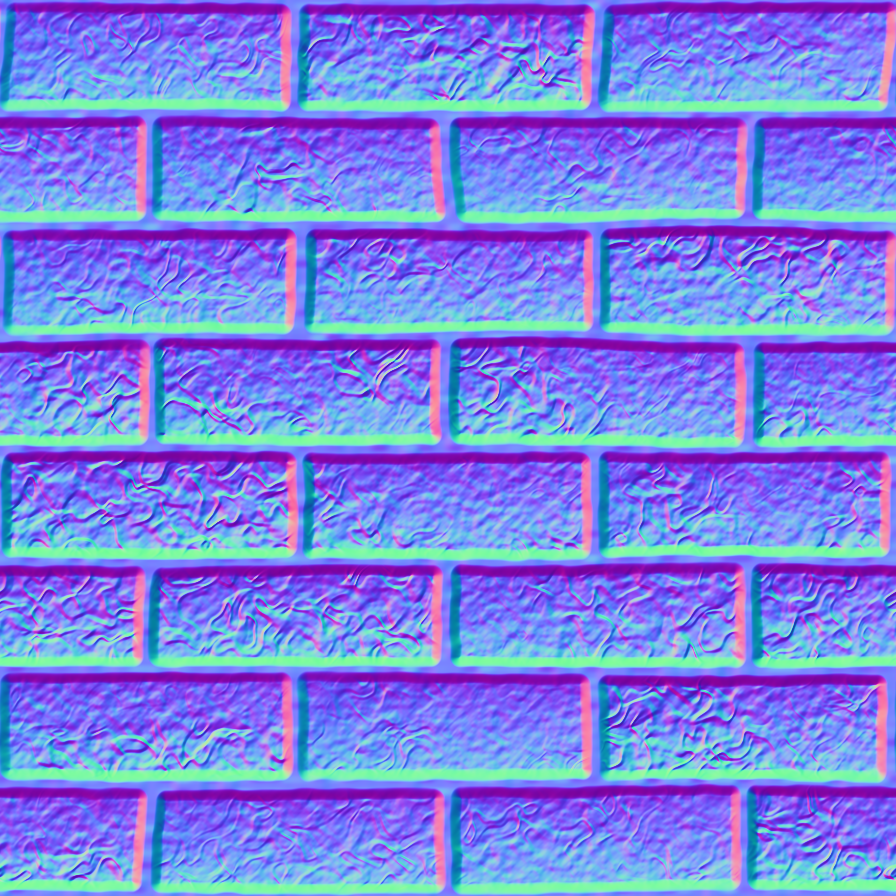
Give the GLSL for this texture map, as a Shadertoy shader.

```glsl
// Tangent-space normal map of a rough brick wall in running bond.
// A height field (bevelled, domed, chipped bricks over soft mortar) is
// differentiated numerically and its unit normal is encoded as colour.

const vec2  GRID         = vec2(3.0, 8.0);   // bricks across and down
const float HALF_JOINT   = 0.0034;           // half the mortar gap
const float CORNER       = 0.012;            // brick corner radius
const float BEVEL_WIDTH  = 0.0125;
const float BEVEL_HEIGHT = 0.027;
const vec2  DOME         = vec2(0.30, 5.2);  // face curvature
const vec2  DOME_LEVEL   = vec2(0.014, 0.0016); // squared offset left flat
const float CHIP_DEPTH   = 0.0046;
const float GRAIN_HEIGHT = 0.0056;
const float MORTAR_GRAIN = 0.0040;
const float SAMPLE_STEP  = 0.0013;           // finite difference step
const vec2  SLOPE_GAIN   = vec2(0.75, 1.05);
const vec2  SLOPE_BIAS   = vec2(-0.05, 0.02);

float hash(vec2 p) {
    vec3 q = fract(vec3(p.xyx) * 0.1031);
    q += dot(q, q.yzx + 33.33);
    return fract((q.x + q.y) * q.z);
}

// Value noise that tiles over the unit square for whole frequencies.
float noise(vec2 p, vec2 freq) {
    p *= freq;
    vec2 cell = floor(p);
    vec2 f = p - cell;
    f = f * f * f * (f * (f * 6.0 - 15.0) + 10.0);
    vec2 a = mod(cell, freq);
    vec2 b = mod(cell + 1.0, freq);
    return mix(mix(hash(a), hash(vec2(b.x, a.y)), f.x),
               mix(hash(vec2(a.x, b.y)), hash(b), f.x), f.y);
}

// Diagonal axes that still tile over the unit square.
vec2 diagonal(vec2 p) {
    return vec2(p.x + p.y, p.y - p.x);
}

float roundedBox(vec2 p, vec2 halfSize, float radius) {
    vec2 d = abs(p) - halfSize + radius;
    return length(max(d, 0.0)) + min(max(d.x, d.y), 0.0) - radius;
}

// Broken flakes with steep rims, crossed by shallow creases.
float chippedFace(vec2 p, float wear) {
    vec2 bend = vec2(noise(p, vec2(37.0)), noise(p + 0.37, vec2(37.0))) - 0.5;
    vec2 q = p + 0.022 * bend;
    float patches = smoothstep(0.30, 0.65, noise(p + 0.13, vec2(9.0, 14.0)));
    float blend = 0.55 * noise(diagonal(q), vec2(29.0, 37.0))
                + 0.45 * noise(q + 0.29, vec2(41.0, 71.0));
    float flakes = smoothstep(0.36, 0.56, blend);
    float crease = smoothstep(0.0, 0.6,
                   abs(2.0 * noise(diagonal(q) + 0.17, vec2(43.0, 53.0)) - 1.0));
    return CHIP_DEPTH * (flakes + 0.8 * crease) * wear * mix(0.2, 1.0, patches);
}

// Fine pitting, leaning a little along one diagonal.
float grain(vec2 p) {
    return 0.6 * noise(diagonal(p), vec2(61.0, 87.0))
         + 0.5 * noise(p + 0.21, vec2(83.0, 127.0))
         + 0.25 * noise(diagonal(p) + 0.43, vec2(139.0, 151.0));
}

float wallHeight(vec2 p) {
    // Slightly crooked courses
    vec2 sway = vec2(noise(p, vec2(7.0)), noise(p + 0.41, vec2(5.0, 8.0))) - 0.5;
    vec2 g = (p + vec2(0.010, 0.008) * sway) * GRID;

    // Even courses counted from the bottom shift by half a brick
    float course = floor(g.y);
    g.x += 0.5 * (1.0 - mod(course, 2.0));
    vec2 id = mod(floor(g), GRID) + 1.0;
    vec2 local = (fract(g) - 0.5) / GRID;

    // Placement, tilt and wear of each brick
    vec2 vary = vec2(hash(id * 7.1), hash(id * 13.7 + 5.0)) - 0.5;
    float wear = mix(0.5, 1.25, hash(id * 3.3 + 19.0));
    local += vec2(0.004, 0.002) * vary;

    // Uneven outline and bevel
    float edge = roundedBox(local, 0.5 / GRID - HALF_JOINT, CORNER);
    edge += 0.0024 * (noise(p, vec2(47.0)) - 0.5);
    float raised = smoothstep(0.0, BEVEL_WIDTH, -edge);

    float face = BEVEL_HEIGHT + dot(DOME, DOME_LEVEL - local * local)
               + dot(vary, local) * vec2(0.06, 0.2).x
               + chippedFace(p, wear)
               + GRAIN_HEIGHT * grain(p) * mix(0.6, 1.0, wear);
    float mortar = MORTAR_GRAIN * noise(p, vec2(59.0, 73.0));
    return mix(mortar, face, raised);
}

void mainImage(out vec4 fragColor, in vec2 fragCoord) {
    vec2 p = fragCoord / iResolution.xy;
    vec2 e = vec2(SAMPLE_STEP, 0.0);
    vec2 slope = vec2(wallHeight(p + e.xy) - wallHeight(p - e.xy),
                      wallHeight(p + e.yx) - wallHeight(p - e.yx));
    slope /= 2.0 * SAMPLE_STEP;

    // Green points down the wall, red points right
    vec2 lean = slope * vec2(-1.0, 1.0) * SLOPE_GAIN + SLOPE_BIAS;
    vec3 normal = normalize(vec3(lean, 1.0));
    fragColor = vec4(0.5 + 0.5 * normal, 1.0);
}
```
